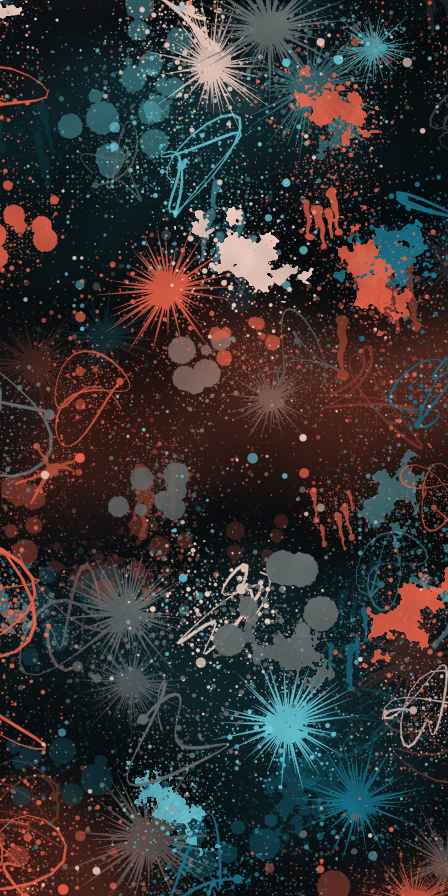
This pattern is drawn by a WebGL 1 fragment shader. Its source:

```glsl
precision highp float;
uniform vec2 u_resolution;

const vec3 NIGHT = vec3(0.035, 0.055, 0.065);
const vec3 DEEP_TEAL = vec3(0.06, 0.16, 0.18);
const vec3 DARK_RUST = vec3(0.26, 0.125, 0.10);
const vec3 CORAL = vec3(0.93, 0.39, 0.29);
const vec3 CYAN = vec3(0.42, 0.82, 0.88);
const vec3 BLUE = vec3(0.09, 0.46, 0.56);
const vec3 PALE = vec3(0.96, 0.82, 0.77);
const vec3 GREY = vec3(0.40, 0.43, 0.43);
const float TAU = 6.2831853;
const float CELL = 0.27;        // spacing of the splashes
const float OCCUPANCY = 0.68;   // share of cells holding a splash
const float SPATTER = 0.55;     // density of the loose droplets
const float LINE = 0.013;       // half width of scribbled threads

vec2 hash2(vec2 p) {
  vec3 q = fract(p.xyx * vec3(0.1031, 0.1030, 0.0973));
  q += dot(q, q.yzx + 33.33);
  return fract((q.xx + q.yz) * q.zy);
}

float corner(vec2 cell, vec2 f) {
  float a = TAU * hash2(cell).x;
  return dot(vec2(cos(a), sin(a)), f);
}

float gradientNoise(vec2 p) {
  vec2 i = floor(p), f = p - i, e = vec2(1.0, 0.0);
  vec2 u = f * f * f * (f * (f * 6.0 - 15.0) + 10.0);
  return 1.4 * mix(mix(corner(i, f), corner(i + e, f - e), u.x),
                   mix(corner(i + e.yx, f - e.yx), corner(i + 1.0, f - 1.0), u.x), u.y);
}

float fbm(vec2 p) {
  return 0.55 * gradientNoise(p) + 0.3 * gradientNoise(p * 2.1 + 9.0) + 0.2 * gradientNoise(p * 4.7 + 23.0);
}

mat2 rotation(float a) { return mat2(cos(a), sin(a), -sin(a), cos(a)); }

float fill(float d, float soft) { return 1.0 - smoothstep(-soft, soft, d); }

// Distance to a thread tapering from radius r0 to r1
float thread(vec2 p, vec2 a, vec2 b, float r0, float r1) {
  vec2 ab = b - a;
  float t = clamp(dot(p - a, ab) / (dot(ab, ab) + 1e-5), 0.0, 1.0);
  return length(p - a - ab * t) - mix(r0, r1, t);
}

// Positive in warm zones, negative in cool ones
float warmth(vec2 p) {
  return 0.9 * gradientNoise(p * 1.9 + 4.3) + 0.5 * cos((p.y - 1.05) * 5.0);
}

vec3 inkColor(vec2 pos, vec2 h) {
  vec3 cool = h.y + 0.35 * (pos.y - 1.0) > 0.55 ? CYAN : BLUE;
  vec3 ink = h.x + 0.45 * warmth(pos) > 0.5 ? CORAL : cool;
  float neutral = fract(h.y * 7.3 + h.x * 3.1);
  return neutral < 0.22 ? GREY : (neutral > 0.83 ? PALE : ink);
}

// Droplets thinning out from the centre
float spray(vec2 q, vec2 seed) {
  float d = 1.0;
  for (int i = 0; i < 2; i++) {
    float n = 9.0 + 10.0 * float(i);
    vec2 c = floor(q * n), h = hash2(c + seed * 13.0), k = hash2(c + seed * 7.0 + 31.0);
    vec2 at = c / n;
    float radius = k.y < 0.75 * exp(-3.0 * dot(at, at)) ? mix(0.08, 0.3, k.x * k.x) : -1.0;
    d = min(d, (length(q * n - c - 0.5 - (h - 0.5) * 0.4) - radius) / n);
  }
  return d;
}

float discs(vec2 q, vec2 seed) {
  float d = 1.0;
  for (int i = 0; i < 8; i++) {
    vec2 s = seed + float(i) * vec2(7.0, 3.0);
    d = min(d, length(q - (hash2(s) - 0.5) * 1.1) - mix(0.05, 0.2, hash2(s + 41.0).x));
  }
  return d + 0.014 * gradientNoise(q * 22.0);
}

float burst(vec2 q, vec2 seed) {
  float r = length(q), a = atan(q.y, q.x) / TAU + 0.5;
  float d = r - 0.2 - 0.13 * gradientNoise(q * 7.0 + seed);
  for (int i = 0; i < 3; i++) {
    float n = 23.0 + 14.0 * float(i);
    vec2 h = hash2(vec2(floor(a * n), float(i) * 5.0) + seed * 3.0);
    float reach = mix(0.2, 0.95, h.x * h.x);
    float across = abs(fract(a * n) - 0.5 + (h.y - 0.5) * 0.4) * TAU / n * r;
    d = min(d, max(across - 0.024 * (1.0 - r / reach), r - reach));
  }
  return d;
}

vec2 scribblePoint(float t, vec2 f, vec2 phase) {
  return 0.42 * (sin(t * f + phase * TAU) + 0.65 * sin(t * f.yx * 1.9 + phase.yx * 9.0));
}

float scribble(vec2 q, vec2 seed) {
  vec2 f = 0.8 + 1.2 * hash2(seed + 5.0), phase = hash2(seed + 19.0);
  vec2 a = scribblePoint(0.0, f, phase);
  float d = length(q - a) - 0.06;
  for (int i = 1; i <= 48; i++) {
    float t = float(i) * 0.17;
    vec2 b = scribblePoint(t, f, phase);
    float w = LINE * (1.0 + 0.5 * sin(t * 3.0));
    d = min(d, thread(q, a, b, w, w));
    a = b;
  }
  return d;
}

// Arms with a bulb at the end, running parallel or outward
float drips(vec2 q, vec2 seed) {
  float radial = step(0.5, hash2(seed + 3.0).x), d = 1.0;
  q += 0.035 * gradientNoise(q * 6.0 + seed);
  for (int i = 0; i < 5; i++) {
    vec2 h = hash2(seed + float(i) * vec2(5.0, 9.0)), k = hash2(seed + float(i) * 11.0 + 60.0);
    float a = mix(-TAU * 0.25 + 0.2 * (h.x - 0.5), (float(i) + h.x) * TAU / 5.0, radial);
    vec2 from = (h - 0.5) * mix(0.8, 0.15, radial);
    vec2 to = from + vec2(cos(a), sin(a)) * mix(0.25, 0.75, k.x);
    d = min(d, thread(q, from, to, 0.055, 0.018));
    d = min(d, min(length(q - to) - 0.07 * k.y, length(q - from) - 0.1 * k.x));
  }
  return d;
}

float smear(vec2 q, vec2 seed) {
  return 0.5 * (length(q * vec2(0.8, 1.7)) - 0.4 + 0.75 * fbm(q * 4.0 + seed));
}

float splash(vec2 q, float kind, vec2 seed) {
  if (kind < 0.2) return discs(q, seed);
  if (kind < 0.42) return burst(q, seed);
  if (kind < 0.63) return scribble(q, seed);
  if (kind < 0.8) return drips(q, seed);
  return smear(q, seed);
}

void main() {
  float pixel = 1.0 / u_resolution.x;
  vec2 p = gl_FragCoord.xy * pixel;

  // Smoky ground
  float warm = warmth(p) + 0.2 * fbm(p * 4.0);
  vec3 color = mix(NIGHT, DARK_RUST, smoothstep(-0.05, 0.85, warm));
  color = mix(color, DEEP_TEAL, 0.8 * smoothstep(0.0, 0.9, -warm));
  color *= 0.85 + 0.5 * gradientNoise(p * 3.0 + 17.0);

  // Splashes, muted below and vivid on top
  for (int layer = 0; layer < 4; layer++) {
    float level = float(layer);
    vec2 grid = p / CELL + level * vec2(0.37, 0.61);
    for (int k = 0; k < 9; k++) {
      vec2 cell = floor(grid) + vec2(mod(float(k), 3.0), floor(float(k) / 3.0)) - 1.0;
      vec2 seed = cell + level * vec2(53.0, 91.0) + 20.0;
      vec2 h = hash2(seed), g = hash2(seed + 127.0), tint = hash2(seed + 211.0);
      vec2 offset = grid - cell - hash2(seed + 307.0);
      float size = mix(0.4, 0.8, h.y);
      vec2 q = offset / size;
      if (h.x > OCCUPANCY || length(q) > 1.2) continue;
      float turn = g.x > 0.63 && g.x < 0.8 ? 0.5 * (g.y - 0.5) : g.y * TAU;
      q = rotation(turn) * q;
      float d = min(splash(q, g.x, seed), spray(q, seed));
      float opacity = layer < 2 ? mix(0.15, 0.45, tint.y) : mix(0.7, 1.0, h.y);
      vec3 ink = inkColor(p - offset * CELL, tint) * (0.95 + 0.1 * gradientNoise(p * 14.0));
      color = mix(color, ink, opacity * fill(d, 0.8 * pixel / (size * CELL)));
    }
  }

  // Loose droplets in drifts
  for (int i = 0; i < 3; i++) {
    float n = 26.0 + 32.0 * float(i);
    vec2 c = floor(p * n), h = hash2(c + 400.0), k = hash2(c + 733.0);
    float drift = smoothstep(-0.05, 0.6, gradientNoise(c / n * 4.0 + float(i) * 8.0));
    float radius = h.x < SPATTER * drift ? mix(0.08, 0.32, k.x * k.x) : -1.0;
    float d = length(p * n - c - 0.5 - (k - 0.5) * 0.35) - radius;
    color = mix(color, inkColor(c / n, k.yx), mix(0.25, 0.9, h.y) * fill(d, 0.8 * pixel * n));
  }

  gl_FragColor = vec4(color, 1.0);
}
```
